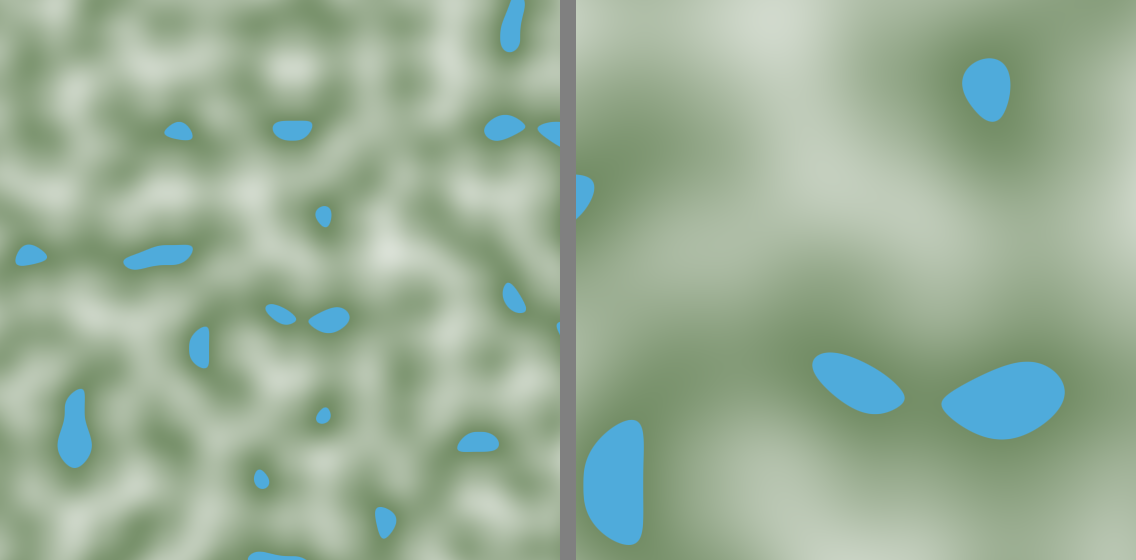
Left, the full canvas; right, a detail of the centre.
Write a Shadertoy shader that draws this texture.

```glsl
// Soft green hills fading to pale mist, with small flat blue lakes in the lowest hollows.

const float TAU = 6.2831853;
const float CELLS = 9.0;          // noise cells across the canvas
const float DIRECTIONS = 8.0;     // allowed gradient directions
const float LAKE_LEVEL = -0.41;   // height below which water lies

const vec3 VALLEY = vec3(0.225, 0.370, 0.150);
const vec3 MIST   = vec3(1.0);
const vec3 WATER  = vec3(0.31, 0.67, 0.86);

// Integer hash of a lattice point, 0 to 1
float hash(ivec2 p) {
    uint h = uint(p.x) * 1597334677u ^ uint(p.y) * 3812015801u;
    h = (h ^ (h >> 16)) * 2246822519u;
    h = (h ^ (h >> 13)) * 3266489917u;
    h ^= h >> 16;
    return float(h & 0xffffu) / 65536.0;
}

// Unit gradient snapped to one of a few compass directions
vec2 gradientAt(ivec2 node, float directions) {
    float angle = floor(hash(node) * directions) * TAU / directions;
    return vec2(cos(angle), sin(angle));
}

// Share of height that one cell corner contributes
float cornerSlope(ivec2 cell, ivec2 corner, vec2 f, float directions) {
    return dot(gradientAt(cell + corner, directions), f - vec2(corner));
}

// Classic gradient noise, about -0.7 to 0.7
float gradientNoise(vec2 p, float directions) {
    ivec2 cell = ivec2(floor(p));
    vec2 f = fract(p);
    vec2 fade = f * f * f * (f * (f * 6.0 - 15.0) + 10.0);
    float low  = mix(cornerSlope(cell, ivec2(0, 0), f, directions),
                     cornerSlope(cell, ivec2(1, 0), f, directions), fade.x);
    float high = mix(cornerSlope(cell, ivec2(0, 1), f, directions),
                     cornerSlope(cell, ivec2(1, 1), f, directions), fade.x);
    return mix(low, high, fade.y);
}

// Land shade by height
vec3 landColor(float height, vec3 valley, vec3 mist) {
    return mix(valley, mist, 0.5 + 0.5 * height);
}

// Antialiased cover of water below a level
float waterCover(float height, float level) {
    float edge = max(0.6 * fwidth(height), 1e-4);
    return 1.0 - smoothstep(level - edge, level + edge, height);
}

void mainImage(out vec4 fragColor, in vec2 fragCoord) {
    vec2 uv = fragCoord / iResolution.y;
    float height = gradientNoise(uv * CELLS + vec2(20.3, 40.6), DIRECTIONS);

    vec3 color = landColor(height, VALLEY, MIST);
    color = mix(color, WATER, waterCover(height, LAKE_LEVEL));
    fragColor = vec4(color, 1.0);
}
```
